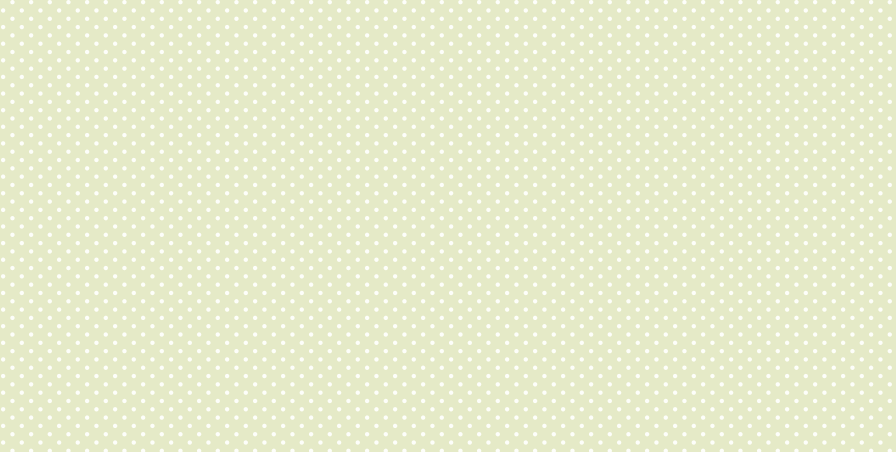
Write a Shadertoy shader that draws this pattern.

```glsl
// Small white polka dots in staggered rows on a pale lime ground.
#define REPEATS vec2(48.0, 27.2)      // dot pairs across and down
#define PHASE vec2(0.667, 0.13)       // first dot from the top left, in cells
#define DOT_RADIUS 0.115              // as a share of the column pitch
#define GROUND_COLOR vec3(0.898, 0.918, 0.780)
#define DOT_COLOR vec3(0.993, 0.995, 0.980)

// Distance from a lattice position to its nearest dot centre.
float latticeDistance(vec2 cell, vec2 pitch) {
    return length((fract(cell + 0.5) - 0.5) * pitch);
}

void mainImage(out vec4 fragColor, in vec2 fragCoord) {
    // Lengths are in canvas widths, measured down from the top left.
    vec2 canvas = vec2(1.0, iResolution.y / iResolution.x);
    vec2 position = fragCoord / iResolution.x;
    position.y = canvas.y - position.y;

    vec2 pitch = canvas / REPEATS;
    vec2 cell = position / pitch - PHASE;

    // Two interleaved lattices, half a cell apart, make the stagger.
    float centreDistance = min(latticeDistance(cell, pitch),
                               latticeDistance(cell + 0.5, pitch));
    float edge = centreDistance - DOT_RADIUS * pitch.x;

    // Coverage over one pixel smooths the rim.
    float coverage = clamp(0.5 - edge * iResolution.x, 0.0, 1.0);
    fragColor = vec4(mix(GROUND_COLOR, DOT_COLOR, coverage), 1.0);
}
```
